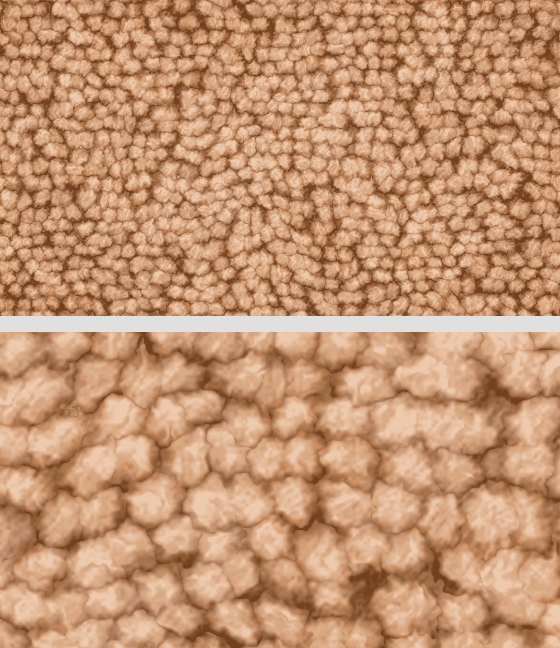
Top, the full canvas; bottom, a detail of the centre.
Reproduce this texture procedurally as a WebGL 2 fragment shader.

```glsl
#version 300 es
precision highp float;
// Deep tan carpet: wavy rows of fuzzy wool tufts with dark gaps and fine fibres.

uniform vec2 u_resolution;
out vec4 fragColor;

float hash(vec2 p) {
  return fract(sin(dot(p, vec2(127.1, 311.7))) * 43758.5453);
}

vec2 hash2(vec2 p) {
  return vec2(hash(p), hash(p + 57.3));
}

float noise(vec2 p) {
  vec2 i = floor(p), f = fract(p);
  f = f * f * (3.0 - 2.0 * f);
  return mix(mix(hash(i), hash(i + vec2(1, 0)), f.x),
             mix(hash(i + vec2(0, 1)), hash(i + vec2(1, 1)), f.x), f.y);
}

vec2 noise2(vec2 p) {
  return vec2(noise(p), noise(p + 31.7)) - 0.5;
}

mat2 rotate(float a) {
  return mat2(cos(a), sin(a), -sin(a), cos(a));
}

// Wool colour from shadow (0) to lit tip (1); blush shifts orange to pink
vec3 woolColor(float tone, float blush) {
  vec3 middle = mix(vec3(0.77, 0.53, 0.355), vec3(0.75, 0.56, 0.44), blush);
  vec3 c = mix(vec3(0.45, 0.25, 0.12), vec3(0.63, 0.43, 0.28), smoothstep(0.0, 0.36, tone));
  c = mix(c, middle, smoothstep(0.3, 0.6, tone));
  c = mix(c, vec3(0.85, 0.66, 0.51), smoothstep(0.54, 0.77, tone));
  return mix(c, vec3(0.93, 0.79, 0.68), smoothstep(0.74, 1.02, tone));
}

void main() {
  vec2 uv = gl_FragCoord.xy / u_resolution;
  vec2 p = gl_FragCoord.xy / u_resolution.y;

  // Bend the rows, then fray the tuft outlines
  vec2 bent = p + 0.045 * noise2(p * 4.0) + 0.022 * noise2(p * 13.0);
  bent += 0.011 * noise2(p * 75.0) + 0.006 * noise2(p * 150.0);

  vec2 grid = bent * vec2(20.0, 22.0);
  vec2 base = floor(grid);
  float best = -100.0, total = 0.0;
  vec2 strand = vec2(0.0);
  vec3 blend = vec3(0.0);

  // Overlapping domes, softly joined; the tallest one owns the fibres
  for (int y = -2; y <= 2; y++) {
    for (int x = -2; x <= 2; x++) {
      vec2 id = base + vec2(x, y);
      vec2 rnd = hash2(id), shape = hash2(id + 113.0);
      vec2 center = id + 0.5 + (rnd - 0.5) * vec2(0.6, 0.42);
      center.x += 0.5 * mod(id.y, 2.0) - 0.25;
      vec2 local = rotate((shape.x - 0.5) * 2.0) * (grid - center);
      vec2 q = local / vec2(0.58 + 0.14 * shape.y, 0.74 - 0.1 * rnd.y);
      float height = 1.0 - dot(q, q) + 0.2 * (rnd.x - 0.5);
      float weight = exp(12.0 * height);
      blend += weight * vec3(height, grid.y - center.y, shape.y);
      total += weight;
      if (height > best) {
        best = height;
        strand = local + id * 7.0;
      }
    }
  }
  blend /= total;

  // Fibres along each tuft, stray hairs across them, and fine fuzz
  strand.x += 0.12 * sin(strand.y * 5.0);
  float fibre = noise(strand * vec2(7.5, 2.2)) - 0.5;
  float hair = noise(rotate(0.7 + noise(p * 9.0) * 0.06) * p * vec2(190.0, 65.0)) - 0.5;
  float fuzz = noise(p * 250.0) - 0.5;

  // Light from above, per-tuft shade, broad wear and darker borders
  float tone = 0.13 + 0.71 * smoothstep(-0.05, 1.0, blend.x);
  tone += 0.2 * blend.y + 0.12 * (blend.z - 0.5);
  tone += 0.32 * fibre + 0.2 * hair + 0.16 * fuzz;
  tone += 0.12 * (noise(p * 5.0 + 9.0) - 0.5);
  vec2 edge = uv - 0.5;
  tone += 0.04 - 0.3 * dot(edge, edge);

  float blush = smoothstep(0.2, 0.8, 0.55 * noise(p * 11.0 + 4.0) + 0.45 * noise(p * 85.0));
  blush *= 1.0 - 0.8 * dot(edge, edge);
  fragColor = vec4(woolColor(tone, blush), 1.0);
}
```
